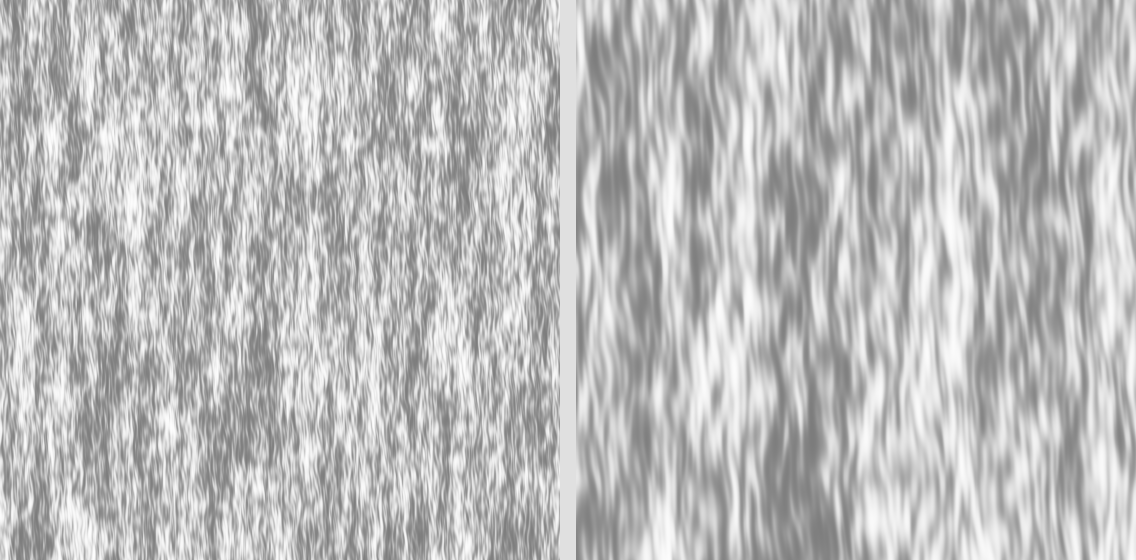
Left, the full canvas; right, a detail of the centre.
Reproduce this texture procedurally as a WebGL 1 fragment shader.

```glsl
precision highp float;
// Draws grey brushed fibres: fine, wavering vertical streaks of layered gradient noise.

uniform vec2 u_resolution;

const vec3 DARK_GREY = vec3(0.48);
const vec3 LIGHT_GREY = vec3(1.0);
const int OCTAVES = 5;
const float BASE_CELLS = 16.0;     // cells across the canvas in the coarsest layer
const float STRETCH = 6.5;         // streak length over streak width
const float BASE_WEIGHT = 0.7;     // strength of the coarsest layer
const float WEIGHT_GROWTH = 1.1;   // finer layers are slightly stronger
const float SHEAR = 0.05;          // lean of the layers against each other
const vec2 WARP_CELLS = vec2(40.0, 18.0);
const float WARP_AMOUNT = 0.004;   // sideways waver of the fibres
const float CONTRAST = 2.9;
const float BIAS = -0.1;
const float TAU = 6.2831853;

float hash(vec2 cell) {
  vec3 q = fract(cell.xyx * 0.1031);
  q += dot(q, q.yzx + 33.33);
  return fract((q.x + q.y) * q.z);
}

float cornerSlope(vec2 cell, vec2 offset) {
  float angle = TAU * hash(cell);
  return dot(vec2(cos(angle), sin(angle)), offset);
}

float gradientNoise(vec2 p) {
  vec2 cell = floor(p);
  vec2 f = fract(p);
  vec2 blend = f * f * f * (f * (f * 6.0 - 15.0) + 10.0);
  vec2 right = vec2(1.0, 0.0);
  vec2 up = vec2(0.0, 1.0);
  float low = mix(cornerSlope(cell, f),
                  cornerSlope(cell + right, f - right), blend.x);
  float high = mix(cornerSlope(cell + up, f - up),
                   cornerSlope(cell + 1.0, f - 1.0), blend.x);
  return mix(low, high, blend.y);
}

float fibres(vec2 p) {
  float sum = 0.0;
  float cells = BASE_CELLS;
  float weight = BASE_WEIGHT;
  float lean = SHEAR;
  for (int i = 0; i < OCTAVES; i++) {
    vec2 sheared = vec2(p.x + lean * p.y, p.y / STRETCH);
    vec2 seed = vec2(37.3, 71.7) * float(i + 1);
    // Fade layers that are too fine for the pixel grid.
    float visible = clamp(u_resolution.y / cells - 1.0, 0.0, 1.0);
    sum += visible * weight * gradientNoise(sheared * cells + seed);
    cells *= 2.0;
    weight *= WEIGHT_GROWTH;
    lean = -lean;
  }
  return sum;
}

void main() {
  vec2 p = gl_FragCoord.xy / u_resolution.y;

  // Bend the streaks a little so they look like hair.
  p.x += WARP_AMOUNT * gradientNoise(p * WARP_CELLS + 211.5);

  // A soft S-curve spreads the greys evenly between the two ends.
  float tone = 1.0 / (1.0 + exp(-(CONTRAST * fibres(p) + BIAS)));
  gl_FragColor = vec4(mix(DARK_GREY, LIGHT_GREY, tone), 1.0);
}
```
